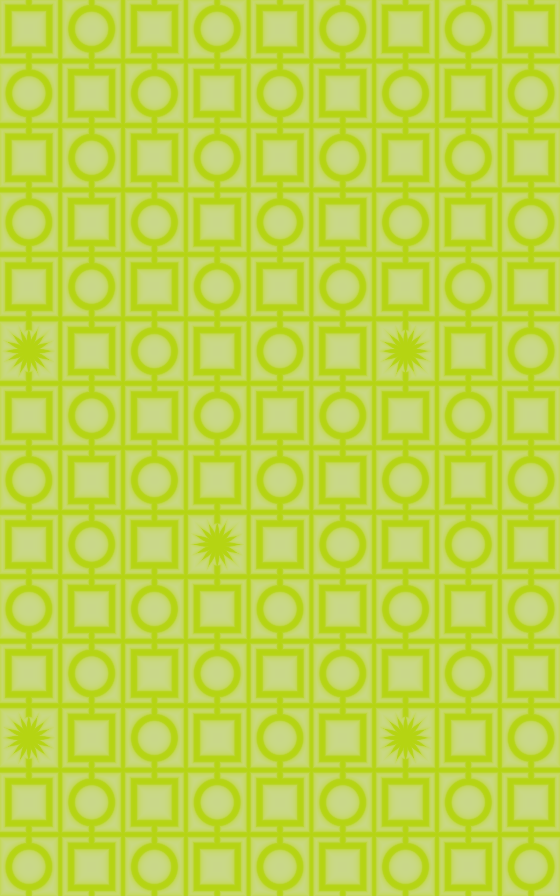
Reproduce this pattern procedurally as a WebGL 1 fragment shader.

```glsl
precision highp float;
// Lime lattice of linked squares and rings on pale green, with a few starbursts.

uniform vec2 u_resolution;

// Layout: cells across and down the canvas, and the phase of the first cell
const vec2 CELLS = vec2(8.92, 13.90);
const vec2 PHASE = vec2(0.04, 0.053);

// Sizes, in cells
const vec2 GRID_HALF = vec2(0.037, 0.044);
const float SQUARE_OUTER = 0.381;
const float SQUARE_INNER = 0.270;
const float RING_OUTER = 0.377;
const float RING_INNER = 0.262;
const float LINK_HALF = 0.050;
const float LINK_START = 0.32;

// Starbursts
const float STAR_RAYS = 16.0;
const float STAR_CORE = 0.185;
const float STAR_TIP = 0.385;
const float STAR_JITTER = 0.05;
const float STAR_SPACING = 6.0;
const float STAR_FIRST_ROW = 5.0;

// Colours: ink and ground each shift towards a shared soft edge
const vec3 INK = vec3(0.71, 0.83, 0.07);
const vec3 INK_EDGE = vec3(0.735, 0.832, 0.25);
const vec3 GROUND = vec3(0.79, 0.845, 0.54);
const vec3 GROUND_EDGE = vec3(0.765, 0.85, 0.30);
const float INK_BLEED = 0.012;
const float GROUND_BLEED = 0.05;

const float TAU = 6.2831853;

float hash(float n) {
  return fract(sin(n * 127.1) * 43758.5453);
}

float boxDistance(vec2 p, float halfSize) {
  vec2 q = abs(p) - halfSize;
  return length(max(q, 0.0)) + min(max(q.x, q.y), 0.0);
}

float squareFrame(vec2 p) {
  return max(boxDistance(p, SQUARE_OUTER), -boxDistance(p, SQUARE_INNER));
}

float ring(vec2 p) {
  float r = length(p);
  return max(r - RING_OUTER, RING_INNER - r);
}

// Tapered rays of slightly uneven length around a solid core
float starburst(vec2 p) {
  float turn = atan(p.y, p.x + 1e-5) / TAU * STAR_RAYS;
  float ray = mod(floor(turn + 0.5), STAR_RAYS);
  float side = abs(fract(turn + 0.5) - 0.5) * 2.0;
  float tip = STAR_TIP - STAR_JITTER * hash(ray + 1.0);
  float edge = mix(tip, STAR_CORE, pow(side, 0.75));
  return (length(p) - edge) * 0.5;
}

// Stars sit on a staggered lattice, starting below the top rows
bool isStar(vec2 cell) {
  vec2 k = mod(cell - vec2(0.0, STAR_FIRST_ROW) + 0.5, STAR_SPACING);
  float halfStep = STAR_SPACING * 0.5;
  bool corner = k.x < 1.0 && k.y < 1.0;
  bool centre = floor(k.x) == halfStep && floor(k.y) == halfStep;
  return cell.y > STAR_FIRST_ROW - 0.5 && (corner || centre);
}

void main() {
  vec2 uv = gl_FragCoord.xy / u_resolution;
  vec2 grid = vec2(uv.x, 1.0 - uv.y) * CELLS + PHASE;
  vec2 cell = floor(grid);
  vec2 p = fract(grid) - 0.5;

  // Alternate squares and rings, with stars replacing some rings
  float shape = ring(p);
  if (mod(cell.x + cell.y + 0.5, 2.0) < 1.0) {
    shape = squareFrame(p);
  } else if (isStar(cell)) {
    shape = starburst(p);
  }

  // Join the shape with grid lines and vertical links
  vec2 lines = 0.5 - abs(p) - GRID_HALF;
  float link = max(abs(p.x) - LINK_HALF, LINK_START - abs(p.y));
  float d = min(min(shape, link), min(lines.x, lines.y));

  // Soft colour bleed on both sides of the edge
  float depth = abs(d);
  vec3 ink = mix(INK, INK_EDGE, exp(-depth / INK_BLEED));
  vec3 ground = mix(GROUND, GROUND_EDGE, exp(-depth / GROUND_BLEED));

  float pixel = CELLS.x / u_resolution.x;
  float cover = 1.0 - smoothstep(-0.7 * pixel, 0.7 * pixel, d);
  gl_FragColor = vec4(mix(ground, ink, cover), 1.0);
}
```
